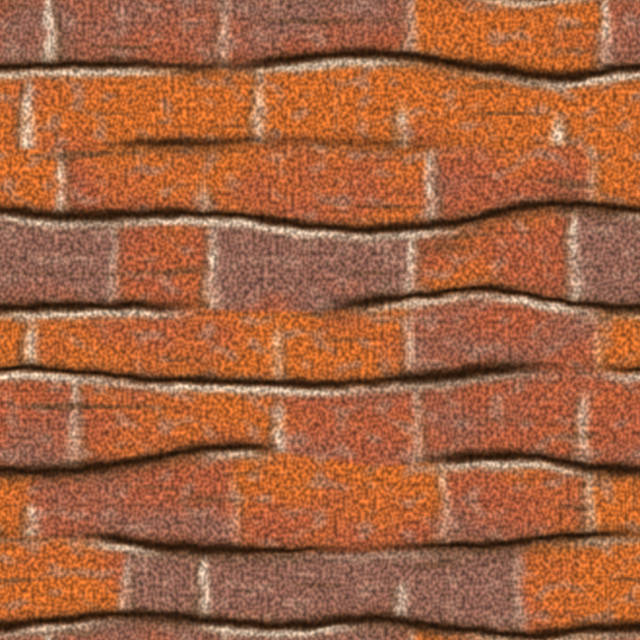
Write a WebGL 1 fragment shader that draws this texture.

```glsl
precision highp float;
// Weathered brick wall: eight wavy courses of rust and mauve brick with worn pale mortar.

uniform vec2 u_resolution;

const float COURSES = 8.0;         // rows of brick up the canvas
const float BRICKS = 4.0;          // bricks along each row
const float BASE = 0.0225;         // height of the lowest bed joint
const float BED_WAVE = 0.34;       // bed joint waviness, in courses
const float BED_SHIFT = 0.16;      // bed joint level variation, in courses
const float SHADOW_WIDTH = 0.060;  // dark upper part of a bed joint, in courses
const float MORTAR_WIDTH = 0.058;  // pale lower part of a bed joint, in courses
const float HEAD_WIDTH = 0.0105;   // half width of an upright joint
const float HEAD_JITTER = 0.68;    // upright joint displacement, in bricks
const float GRAIN = 0.50;          // contrast of the fine grain

const vec3 MAUVE = vec3(0.56, 0.38, 0.32);
const vec3 RED = vec3(0.68, 0.35, 0.23);
const vec3 ORANGE = vec3(0.79, 0.41, 0.17);
const vec3 PALE = vec3(0.66, 0.50, 0.42);
const vec3 MORTAR = vec3(0.86, 0.76, 0.66);
const vec3 STAIN = vec3(0.40, 0.28, 0.18);
const vec3 SHADOW = vec3(0.15, 0.08, 0.03);

float hash(vec2 p, float seed) {
  return fract(sin(dot(p, vec2(127.1, 311.7)) + seed * 74.7) * 43758.5);
}

float slope(vec2 cell, vec2 offset, vec2 period, float seed) {
  float angle = 6.2832 * hash(mod(cell, period), seed);
  return dot(vec2(cos(angle), sin(angle)), offset);
}

// Gradient noise that tiles over the given period
float noise(vec2 p, vec2 period, float seed) {
  vec2 i = floor(p), f = p - i;
  vec2 u = f * f * f * (f * (f * 6.0 - 15.0) + 10.0);
  vec2 e = vec2(1.0, 0.0);
  float low = mix(slope(i, f, period, seed), slope(i + e.xy, f - e.xy, period, seed), u.x);
  float high = mix(slope(i + e.yx, f - e.yx, period, seed),
                   slope(i + e.xx, f - e.xx, period, seed), u.x);
  return mix(low, high, u.y);
}

float tiled(vec2 uv, vec2 frequency, float seed) {
  return noise(uv * frequency, frequency, seed);
}

// Noise along a single bed joint
float along(float x, float joint, float frequency, float seed) {
  return noise(vec2(x * frequency, joint + 0.5), vec2(frequency, COURSES), seed);
}

float bell(float x) {
  return exp(-x * x);
}

// Height of a bed joint, in courses
float bedHeight(float x, float joint) {
  float shift = hash(vec2(mod(joint, COURSES), 3.0), 1.0) - 0.5;
  return joint + BED_SHIFT * shift + BED_WAVE * along(x, joint, 3.0, 2.0)
       + 0.05 * along(x, joint, 11.0, 3.0);
}

// One course: brick faces and their upright joints
vec3 course(vec2 uv, float level, float row) {
  float bottom = bedHeight(uv.x, row);
  float h = (level - bottom) / (bedHeight(uv.x, row + 1.0) - bottom);
  float r = mod(row, COURSES);
  float cell = floor(uv.x * BRICKS);
  float tone = hash(vec2(mod(cell - 2.0, BRICKS), r), 4.0);
  float ragged = tiled(uv, vec2(46.0), 5.0);
  float bend = 0.006 * tiled(uv, vec2(17.0), 6.0) + 0.004 * ragged;
  float pale = 0.0, dark = 0.0;
  for (int i = -1; i <= 1; i++) {
    float c = cell + float(i);
    vec2 id = vec2(mod(c, BRICKS), r);
    float centre = (c + 0.5 + HEAD_JITTER * (hash(id, 7.0) - 0.5)) / BRICKS;
    float dx = uv.x - centre + bend;
    tone = mix(tone, hash(id, 4.0), smoothstep(-0.018, 0.018, dx));
    float width = HEAD_WIDTH * mix(1.15, 0.6, clamp(h, 0.0, 1.0));
    float reach = mix(0.35, 1.9, hash(id, 8.0));
    float strength = mix(0.4, 1.1, hash(id, 9.0)) * smoothstep(reach + 0.15, reach - 0.15, h);
    float side = hash(id, 10.0) < 0.5 ? -1.0 : 1.0;
    pale += strength * bell(dx / width);
    dark += strength * bell((dx - side * width * 1.3) / (width * 0.7));
  }
  // Firing colours drift across each face
  tone += 0.75 * tiled(uv, vec2(3.0, 4.0), 11.0) + 0.3 * tiled(uv, vec2(13.0, 19.0), 12.0);
  vec3 color = mix(MAUVE, RED, smoothstep(0.05, 0.48, tone));
  color = mix(color, ORANGE, smoothstep(0.42, 0.95, tone));
  color = mix(color, STAIN, 0.6 * min(dark, 1.0));
  return mix(color, MORTAR, clamp(pale * (0.85 + 0.7 * ragged), 0.0, 0.92));
}

void main() {
  vec2 uv = gl_FragCoord.xy / u_resolution;
  float level = (uv.y - BASE) * COURSES;
  float joint = floor(level + 0.5);
  float d = level - bedHeight(uv.x, joint);
  vec3 color = mix(course(uv, level, joint - 1.0), course(uv, level, joint),
                   smoothstep(-0.04, 0.04, d));

  // Pale dust and thin weathering streaks
  color = mix(color, PALE, 0.6 * smoothstep(0.0, 0.5, tiled(uv, vec2(29.0, 43.0), 13.0)));
  float streak = smoothstep(0.28, 0.6, tiled(uv, vec2(5.0, 48.0), 14.0));
  color = mix(color, STAIN, 0.75 * streak);

  // Bed joints: a shadow under the upper brick, lit mortar below, fading in places
  float rough = tiled(uv, vec2(30.0, 60.0), 15.0);
  float worn = smoothstep(-0.38, -0.08, along(uv.x, joint, 3.0, 16.0));
  float lit = worn * smoothstep(-0.35, 0.25, along(uv.x, joint, 5.0, 17.0));
  float depth = SHADOW_WIDTH * (1.0 + 0.9 * along(uv.x, joint, 6.0, 18.0));
  float edge = d + 0.035 * rough;
  color = mix(color, STAIN, 0.65 * worn * bell(edge / 0.13));
  color = mix(color, MORTAR, 0.95 * lit * bell((edge + 0.06) / MORTAR_WIDTH));
  color = mix(color, SHADOW, 0.92 * worn * bell((edge - 0.04) / depth));

  // Fine grain
  float grain = tiled(uv, vec2(165.0, 150.0), 19.0) + 0.5 * tiled(uv, vec2(85.0), 20.0);
  color *= 1.0 + GRAIN * grain;
  gl_FragColor = vec4(clamp(color, 0.0, 1.0), 1.0);
}
```
